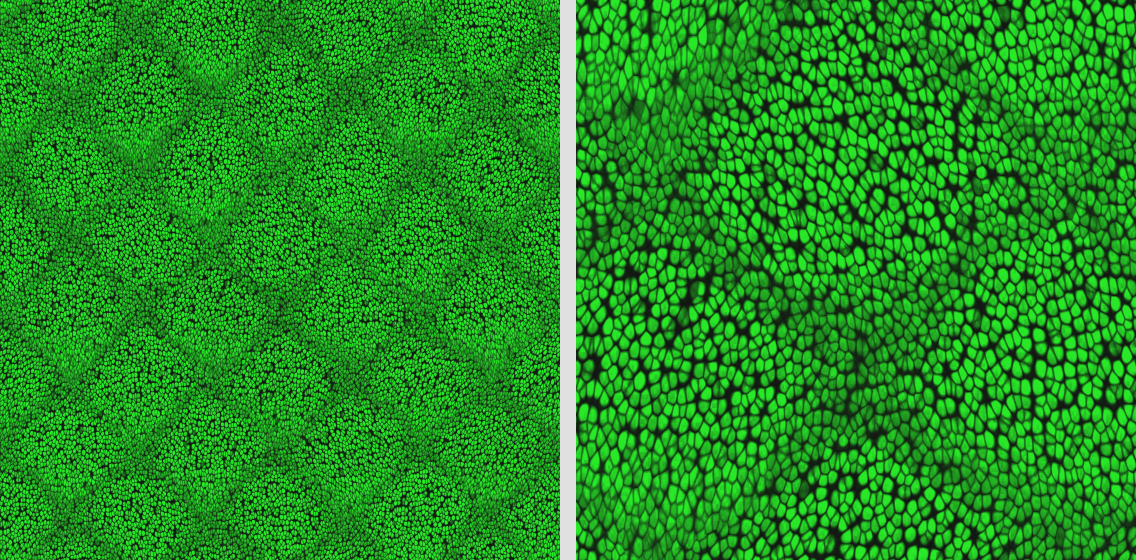
Left, the full canvas; right, a detail of the centre.
Write a Shadertoy shader that draws this texture.

```glsl
// A green plush carpet: staggered diamond mounds covered in short fibre tufts.

const float TAU = 6.2831853;
const float REPEATS = 4.0;                   // mounds per row and per column
const vec2 MOUND_ORIGIN = vec2(0.0, 0.28);   // centre of the first mound, in repeats
const vec2 TUFTS = vec2(178.0, 126.0);       // tufts across and up the canvas
const float JITTER = 1.0;                    // irregularity of tuft placement
const float EDGE_WOBBLE = 0.045;             // waviness of the valleys
const float VALLEY_SQUEEZE = 0.014;          // tufts get finer towards the valleys
const float GAP_WIDTH = 0.32;                // softness of the seams between tufts
const vec2 TUFT_RADIUS = vec2(0.36, 0.72);   // where a tuft starts and ends to sink
const float SPECKLE = 0.22;                  // unevenness of single fibres
const float VALLEY_LIGHT = 0.76;
const float CREST_LIGHT = 1.06;
const int SAMPLES = 2;                       // antialiasing grid, per side
const vec3 SHADOW = vec3(0.07, 0.06, 0.07);
const vec3 FIBRE = vec3(0.155, 0.91, 0.155);

vec3 hash3(vec2 p) {
    vec3 q = fract(p.xyx * vec3(0.1031, 0.1030, 0.0973));
    q += dot(q, q.yxz + 33.33);
    return fract((q.xxy + q.yzz) * q.zyx);
}

// Layered sines that repeat over the canvas, about -1 to 1.
float waves(vec2 uv, float seed) {
    vec2 t = uv * TAU;
    return 0.45 * sin(3.0 * t.x + 2.0 * t.y + seed)
         + 0.35 * sin(5.0 * t.y - 4.0 * t.x + seed * 2.3)
         + 0.20 * sin(9.0 * t.x + 7.0 * t.y + seed * 3.7);
}

// Cellular tufts: rounded bright tips with deep shadow in the holes between.
float tuftShade(vec2 p, float lean, float stretch, float depth) {
    vec2 cell = floor(p), nearestOffset = vec2(0.0);
    float nearest = 9.0, second = 9.0;
    vec3 tuft = vec3(0.0);
    for (int y = -1; y <= 1; y++) {
        for (int x = -1; x <= 1; x++) {
            vec2 c = cell + vec2(x, y);
            vec3 rnd = hash3(mod(c, TUFTS));
            vec2 r = p - c - 0.5 - (rnd.xy - 0.5) * JITTER;
            r = vec2(r.x - lean * r.y, r.y * stretch);
            float d = length(r);
            if (d < nearest) {
                second = nearest;
                nearest = d;
                nearestOffset = r;
                tuft = rnd;
            } else {
                second = min(second, d);
            }
        }
    }
    float seam = mix(1.0, smoothstep(-0.02, GAP_WIDTH, second - nearest), 0.68 * depth);
    // The lower side of a tuft falls into shadow sooner than its tip.
    float reach = nearest - 0.22 * nearestOffset.y;
    float hole = 1.0 - 0.9 * depth * smoothstep(TUFT_RADIUS.x, TUFT_RADIUS.y, reach);
    float tip = 0.97 + 0.30 * nearestOffset.y;
    float tone = mix(0.80, 1.10, tuft.z);
    float fibre = 1.0 + SPECKLE * (hash3(floor(p * vec2(4.0, 3.0))).x - 0.5);
    return seam * hole * tip * tone * fibre;
}

vec3 carpet(vec2 uv) {
    // Diagonal coordinates put every mound centre on an integer point.
    vec2 q = uv * REPEATS - MOUND_ORIGIN;
    vec2 diagonal = vec2(q.x + q.y, q.x - q.y);
    vec2 wobbled = diagonal + EDGE_WOBBLE * 2.0 * vec2(waves(uv, 1.0), waves(uv, 4.0));
    vec2 id = floor(wobbled + 0.5);
    vec2 local = wobbled - id;
    vec2 centre = mod(vec2(id.x + id.y, id.x - id.y) * 0.5, REPEATS);
    vec3 mound = hash3(centre * 2.0 + 7.0);

    // Rounded mound, with valleys that fade in places.
    float height = cos(local.x * TAU * 0.5) * cos(local.y * TAU * 0.5);
    float crest = smoothstep(-0.05, 0.42, height);
    float fade = 0.4 * smoothstep(0.0, 0.8, waves(uv, 8.0));
    float light = mix(VALLEY_LIGHT, CREST_LIGHT, mix(crest, 0.75, fade));
    light *= 0.97 + 0.06 * mound.x;

    // Fibres fan out from the crest and lie flatter on the lower slope.
    vec2 slope = vec2(local.x + local.y, local.x - local.y) * 0.5;
    float lean = 3.0 * slope.x * slope.y + 0.6 * (mound.y - 0.5);
    float flattened = smoothstep(0.02, 0.3, -slope.y) * mound.z;
    float stretch = mix(0.92, 0.52, flattened);
    float depth = mix(0.8, 1.0, crest) * (1.0 - 0.25 * flattened);

    vec2 squeezed = diagonal - VALLEY_SQUEEZE * sin(TAU * wobbled);
    vec2 pile = vec2(squeezed.x + squeezed.y, squeezed.x - squeezed.y) * 0.5 / REPEATS;
    float shade = tuftShade(pile * TUFTS, lean, stretch, depth);

    return mix(SHADOW, FIBRE, clamp(shade * light, 0.0, 1.0));
}

void mainImage(out vec4 fragColor, in vec2 fragCoord) {
    vec3 sum = vec3(0.0);
    for (int j = 0; j < SAMPLES; j++) {
        for (int i = 0; i < SAMPLES; i++) {
            vec2 offset = (vec2(i, j) + 0.5) / float(SAMPLES) - 0.5;
            sum += carpet((fragCoord + offset) / iResolution.xy);
        }
    }
    fragColor = vec4(sum / float(SAMPLES * SAMPLES), 1.0);
}
```
